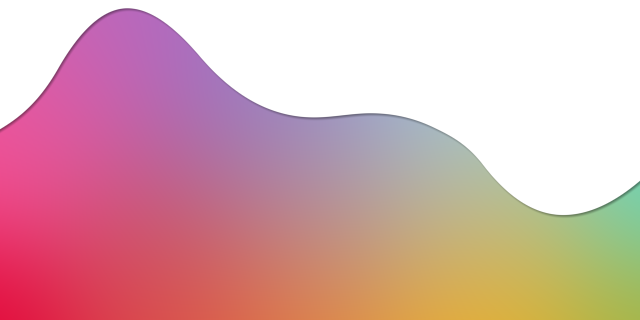
Give the GLSL for this background, as a Shadertoy shader.

```glsl
// A rolling wave silhouette filled with a soft rainbow mesh gradient on white.
// The crest is a cubic Hermite spline; the fill blends Gaussian-weighted colour
// blobs, and an offset copy of the crest gives a thin inner shadow.

// Crest knots: x, height, slope (canvas spans 2 by 1)
const vec3 KNOTS[10] = vec3[10](
    vec3(0.0, 0.596, 0.6), vec3(0.182, 0.786, 1.75), vec3(0.398, 0.974, 0.0),
    vec3(0.625, 0.823, -1.17), vec3(0.982, 0.633, 0.0), vec3(1.158, 0.646, 0.0),
    vec3(1.354, 0.602, -0.48), vec3(1.51, 0.484, -1.3), vec3(1.76, 0.328, 0.0),
    vec3(2.0, 0.435, 0.85));

// Blob centres and their colours
const int BLOBS = 15;
const vec2 CENTRES[BLOBS] = vec2[BLOBS](
    vec2(-0.05, -0.05), vec2(0.0, 0.55), vec2(0.22, 0.75), vec2(0.42, 1.0),
    vec2(0.7, 0.7), vec2(0.5, 0.3), vec2(0.55, -0.1), vec2(0.95, -0.1),
    vec2(1.0, 0.33), vec2(1.0, 0.7), vec2(1.4, 0.65), vec2(1.5, 0.3),
    vec2(1.5, -0.1), vec2(2.05, -0.1), vec2(2.05, 0.48));
const vec3 COLOURS[BLOBS] = vec3[BLOBS](
    vec3(0.89, 0.01, 0.21), vec3(0.99, 0.31, 0.58), vec3(0.84, 0.37, 0.68),
    vec3(0.69, 0.42, 0.77), vec3(0.58, 0.44, 0.77), vec3(0.80, 0.32, 0.41),
    vec3(0.87, 0.27, 0.25), vec3(0.91, 0.53, 0.21), vec3(0.75, 0.55, 0.53),
    vec3(0.57, 0.59, 0.82), vec3(0.61, 0.81, 0.92), vec3(0.78, 0.72, 0.45),
    vec3(0.96, 0.68, 0.10), vec3(0.64, 0.70, 0.24), vec3(0.40, 0.84, 0.75));

float crestHeight(float x) {
    int i = 0;
    for (int k = 1; k < 9; k++) if (x >= KNOTS[k].x) i = k;
    vec3 a = KNOTS[i], b = KNOTS[i + 1];
    float span = b.x - a.x;
    float t = (x - a.x) / span, s = 1.0 - t;
    return s * s * (1.0 + 2.0 * t) * a.y + t * t * (3.0 - 2.0 * t) * b.y
         + span * t * s * (s * a.z - t * b.z);
}

// Approximate signed distance to the crest, positive above it
float crestDistance(vec2 p) {
    float h = crestHeight(p.x);
    float slope = (crestHeight(p.x + 0.002) - crestHeight(p.x - 0.002)) / 0.004;
    return (p.y - h) / sqrt(1.0 + slope * slope);
}

vec3 meshGradient(vec2 p) {
    vec4 sum = vec4(0.0);
    for (int i = 0; i < BLOBS; i++) {
        vec2 d = p - CENTRES[i];
        sum += vec4(COLOURS[i], 1.0) * exp(-dot(d, d) / 0.13);
    }
    return sum.rgb / sum.a;
}

void mainImage(out vec4 fragColor, in vec2 fragCoord) {
    vec2 p = fragCoord / iResolution.xy * vec2(2.0, 1.0);
    float pixel = 1.0 / iResolution.y;

    // Fill with a shadow along the edges that face up and left
    vec3 fill = meshGradient(p);
    float shadow = smoothstep(-0.006, 0.008, crestDistance(p + vec2(-0.005, 0.006)));
    fill *= 1.0 - 0.4 * shadow;

    // White sky above the antialiased crest
    float sky = smoothstep(-0.7 * pixel, 0.7 * pixel, crestDistance(p));
    fragColor = vec4(mix(fill, vec3(1.0), sky), 1.0);
}
```
